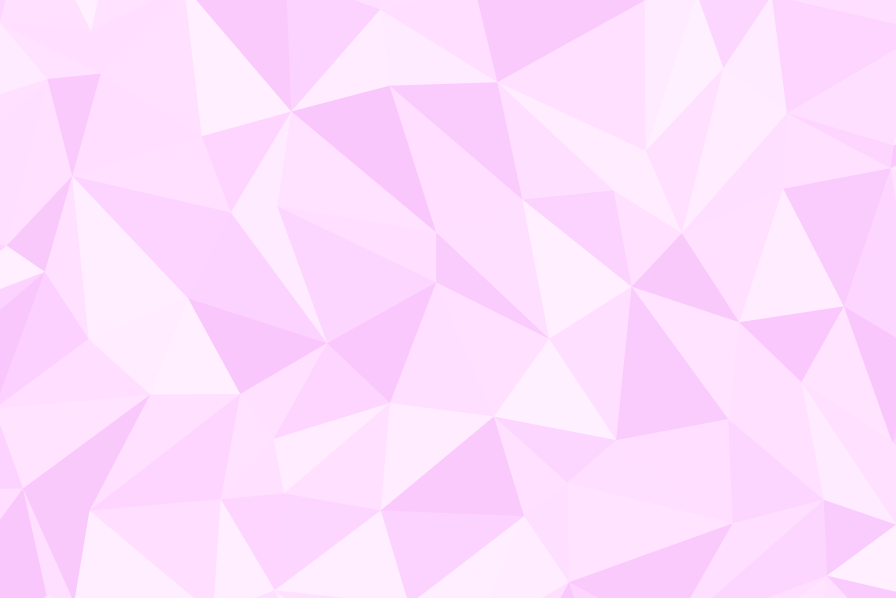
Write a WebGL 1 fragment shader that draws this background.

```glsl
precision highp float;
// Low-poly mesh of flat, pale pink triangles with crisp edges.

uniform vec2 u_resolution;

const float ROWS = 6.0;            // mesh cells per canvas height
const float VERTEX_JITTER = 0.84;  // below 1 keeps every cell a simple quad
const float TONE_SCATTER = 0.6;    // randomness added to the even tone spread
const float TONE_VARIATION = 0.022;
const vec2 MESH_OFFSET = vec2(17.4, 31.6);

const vec3 ORCHID = vec3(0.98, 0.79, 0.99);
const vec3 PINK   = vec3(0.99, 0.83, 1.00);
const vec3 BLUSH  = vec3(1.00, 0.88, 1.00);
const vec3 PEARL  = vec3(1.00, 0.93, 1.00);

// Cumulative shares of the first three tones
const float ORCHID_END = 0.19;
const float PINK_END = 0.40;
const float BLUSH_END = 0.80;

vec2 hash22(vec2 p) {
    vec3 q = fract(p.xyx * vec3(0.1031, 0.1030, 0.0973));
    q += dot(q, q.yzx + 33.33);
    return fract((q.xx + q.yz) * q.zy);
}

float cross2(vec2 a, vec2 b) {
    return a.x * b.y - a.y * b.x;
}

float signedArea(vec2 a, vec2 b, vec2 c) {
    return cross2(b - a, c - a);
}

vec2 meshVertex(vec2 node) {
    return node + 0.5 + (hash22(node) - 0.5) * VERTEX_JITTER;
}

// Distance to the line a-b, positive on its left
float edgeDistance(vec2 p, vec2 a, vec2 b) {
    return cross2(normalize(b - a), p - a);
}

// Antialiased coverage of a counter-clockwise triangle
float triangleCoverage(vec2 p, vec2 a, vec2 b, vec2 c, float pixel) {
    float inside = min(edgeDistance(p, a, b),
                   min(edgeDistance(p, b, c), edgeDistance(p, c, a)));
    return clamp(0.5 + inside / pixel, 0.0, 1.0);
}

vec3 facetColor(vec2 cell, float side) {
    vec2 rnd = hash22(cell * 2.0 + vec2(side * 71.0 + 5.0, 113.0));
    float spread = dot(vec3(cell, side), vec3(0.7549, 0.5698, 0.43));
    float pick = fract(spread + rnd.x * TONE_SCATTER);
    vec3 tone = PEARL;
    if (pick < ORCHID_END) tone = ORCHID;
    else if (pick < PINK_END) tone = PINK;
    else if (pick < BLUSH_END) tone = BLUSH;
    return tone + vec3(0.1, 1.0, 0.1) * (rnd.y - 0.5) * TONE_VARIATION;
}

void main() {
    vec2 p = gl_FragCoord.xy / u_resolution.y * ROWS + MESH_OFFSET;
    float pixel = ROWS / u_resolution.y;
    vec2 home = floor(p - 0.5);
    vec3 color = vec3(0.0);
    float total = 0.0;

    // Jittered quads can reach the point from any neighbouring cell
    for (int y = -1; y <= 1; y++) {
        for (int x = -1; x <= 1; x++) {
            vec2 cell = home + vec2(float(x), float(y));
            vec2 a = meshVertex(cell);
            vec2 b = meshVertex(cell + vec2(1.0, 0.0));
            vec2 c = meshVertex(cell + vec2(1.0, 1.0));
            vec2 d = meshVertex(cell + vec2(0.0, 1.0));

            // Split along the diagonal that avoids the thinnest triangle
            float splitAC = min(signedArea(a, b, c), signedArea(a, c, d));
            float splitBD = min(signedArea(b, c, d), signedArea(b, d, a));
            if (splitBD > splitAC) {
                vec2 first = a;
                a = b;
                b = c;
                c = d;
                d = first;
            }

            float lower = triangleCoverage(p, a, b, c, pixel);
            float upper = triangleCoverage(p, a, c, d, pixel);
            color += lower * facetColor(cell, 0.0) + upper * facetColor(cell, 1.0);
            total += lower + upper;
        }
    }

    gl_FragColor = vec4(color / max(total, 0.001), 1.0);
}
```
